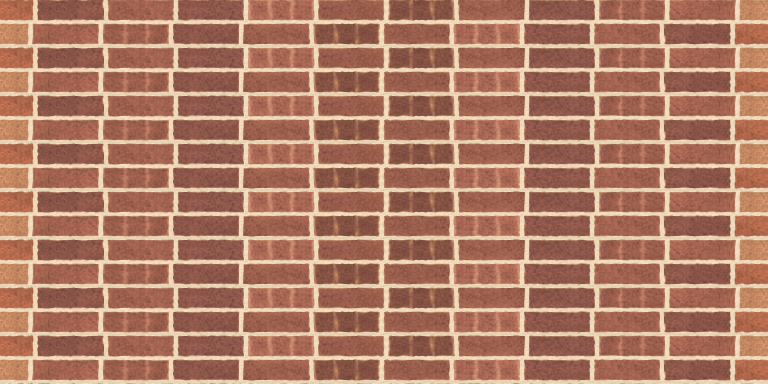
A WebGL 1 fragment shader for this texture:

```glsl
precision highp float;
uniform vec2 u_resolution;

// Layout, in units of the canvas height
const float ROWS = 16.0;
const float ROW = 1.0 / ROWS;
const float PITCH = 0.1828;
const float BED_OFFSET = 0.0052;
const float HEAD_SHIFT = 0.006;
const float BED_JOINT = 0.0094;
const float HEAD_JOINT = 0.0115;
const float CORNER = 0.003;
const float WOBBLE = 0.003;
const float LEAN = 0.10;
const float ROUGHNESS = 0.0022;

// Columns of special bricks, counted from the left
const float RED_END = -1.0;
const float PINK_COLUMN = 3.0;
const float BURNT_COLUMN = 5.0;
const float HAZY_COLUMN = 8.0;
const float TAN_END = 10.0;

const vec3 MORTAR = vec3(0.95, 0.865, 0.74);
const vec3 SEAM = vec3(0.76, 0.67, 0.59);
const vec3 DARK_CLAY = vec3(0.545, 0.335, 0.285);
const vec3 RED_CLAY = vec3(0.635, 0.385, 0.31);
const vec3 PINK_CLAY = vec3(0.70, 0.43, 0.35);
const vec3 BURNT_CLAY = vec3(0.545, 0.335, 0.275);
const vec3 ORANGE_CLAY = vec3(0.69, 0.405, 0.295);
const vec3 TAN_CLAY = vec3(0.77, 0.53, 0.38);
const vec3 PALE_BAND = vec3(0.82, 0.58, 0.47);
const vec3 GOLD_BAND = vec3(0.74, 0.54, 0.36);
const vec3 DUST = vec3(0.79, 0.59, 0.45);

float hash(vec2 p) {
  vec3 q = fract(p.xyx * 0.1031);
  q += dot(q, q.yzx + 33.33);
  return fract((q.x + q.y) * q.z);
}

float noise(vec2 p) {
  vec2 i = floor(p);
  vec2 f = fract(p);
  f *= f * (3.0 - 2.0 * f);
  return mix(mix(hash(i), hash(i + vec2(1.0, 0.0)), f.x),
             mix(hash(i + vec2(0.0, 1.0)), hash(i + 1.0), f.x), f.y);
}

float isColumn(float column, float target) {
  return 1.0 - step(0.5, abs(column - target));
}

// Slightly displaced and leaning centre line of a head joint
float headJoint(float column, float y) {
  float shift = (hash(vec2(column, 7.0)) - 0.5) * WOBBLE;
  float lean = (hash(vec2(column, 19.0)) - 0.5) * LEAN;
  return (column - BURNT_COLUMN) * PITCH + HEAD_SHIFT + shift + lean * y;
}

float roundedBox(vec2 p, vec2 halfSize, float radius) {
  vec2 d = abs(p) - halfSize + radius;
  return length(max(d, 0.0)) + min(max(d.x, d.y), 0.0) - radius;
}

vec3 brickColor(float column, vec2 q, float along) {
  float pink = isColumn(column, PINK_COLUMN);
  float burnt = isColumn(column, BURNT_COLUMN);
  float hazy = isColumn(column, HAZY_COLUMN);
  float dark = max(isColumn(mod(column, 5.0), 2.0), 0.6 * isColumn(column, 0.0));
  float blotch = noise(q * vec2(22.0, 40.0) + 50.0);

  vec3 color = mix(RED_CLAY, DARK_CLAY, clamp(dark + 0.5 * hash(vec2(column, 3.0)), 0.0, 1.0));
  color = mix(color, PINK_CLAY, pink);
  color = mix(color, BURNT_CLAY, burnt);
  color = mix(color, ORANGE_CLAY, isColumn(column, RED_END));
  color = mix(color, TAN_CLAY, isColumn(column, TAN_END));
  color *= 0.94 + 0.13 * blotch;

  // Upright firing bands between three darker lumps
  float warped = along + (noise(q * 60.0 + 9.0) - 0.5) * 0.04;
  float fromCentre = abs(fract(warped * 3.0) - 0.5);
  float band = smoothstep(0.38, 0.47, fromCentre);
  float lump = smoothstep(0.40, 0.28, fromCentre);
  color *= 1.0 - 0.06 * lump * (pink + burnt + hazy);
  color = mix(color, PALE_BAND, band * (0.7 * pink + 0.45 * hazy));
  float flakes = noise(q * vec2(70.0, 90.0) + 21.0);
  return mix(color, GOLD_BAND, band * burnt * (0.2 + 0.8 * flakes));
}

void main() {
  vec2 p = gl_FragCoord.xy / u_resolution * vec2(2.0, 1.0) - vec2(1.0, 0.0);
  float soft = max(0.6 / u_resolution.y, 0.0012);

  // Every other row is the same course turned half around
  float y = (p.y - BED_OFFSET) * ROWS;
  float turn = 2.0 * mod(floor(y), 2.0) - 1.0;
  vec2 q = vec2(p.x, (fract(y) - 0.5) * ROW) * turn;

  // Brick outline
  float column = floor((q.x - HEAD_SHIFT) / PITCH) + BURNT_COLUMN;
  float left = headJoint(column, q.y);
  float right = headJoint(column + 1.0, q.y);
  vec2 halfSize = 0.5 * vec2(right - left - HEAD_JOINT, ROW - BED_JOINT);
  vec2 local = vec2(q.x - 0.5 * (left + right), q.y);
  float edge = roundedBox(local, halfSize, CORNER);
  edge += (noise(q * 120.0 + 30.0) - 0.5) * ROUGHNESS;

  // Clay with fine grain, pits and thin dusty rims
  float grain = noise(q * vec2(230.0, 260.0));
  float pits = smoothstep(0.72, 0.95, noise(q * 190.0 + 80.0));
  vec3 brick = brickColor(column, q, 0.5 + 0.5 * local.x / halfSize.x);
  brick *= (0.92 + 0.18 * grain) * (1.0 - 0.14 * pits);
  float rim = smoothstep(-0.005, 0.0, edge);
  brick = mix(brick, DUST, rim * smoothstep(0.2, 0.8, noise(q * vec2(60.0, 110.0) + 11.0)));

  // Mortar with a faint seam under each pair of rows
  vec3 mortar = MORTAR * (0.95 + 0.08 * grain);
  float seam = abs(mod(y + 1.0, 2.0) - 1.0) * ROW;
  mortar = mix(mortar, SEAM, 0.35 * (1.0 - smoothstep(0.0005, 0.0005 + soft, seam)));

  gl_FragColor = vec4(mix(brick, mortar, smoothstep(-soft, soft, edge)), 1.0);
}
```
